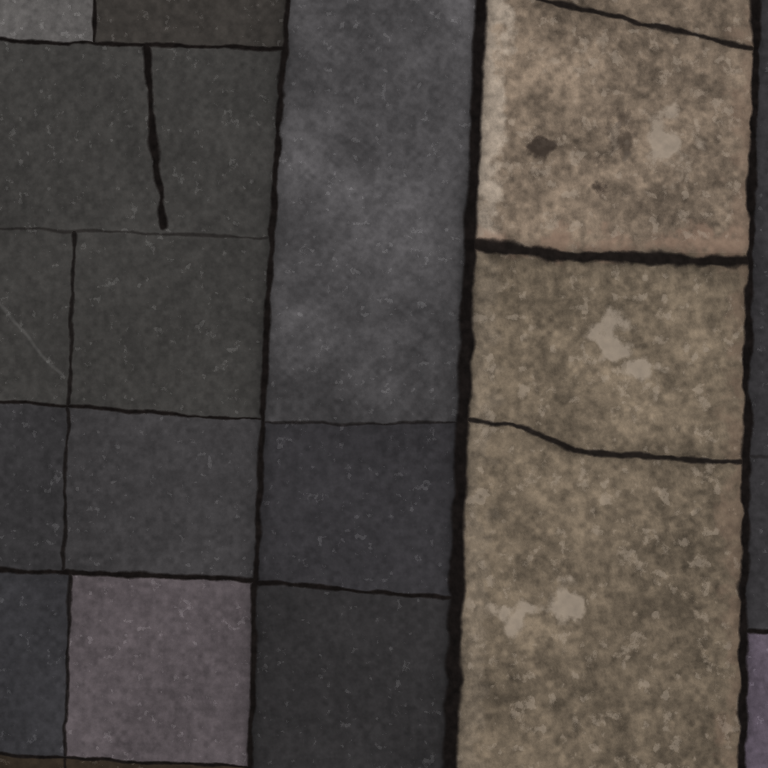
Give the GLSL for this texture, as a WebGL 2 fragment shader.

```glsl
#version 300 es
precision highp float;
// Worn paving seen from above: dark slate tiles beside a column of pale stone.
// Slanted edges choose a base colour for each slab, layered value noise
// weathers it, and distances to wobbly lines carve the joints and cracks.
uniform vec2 u_resolution;
out vec4 fragColor;

const vec3 GAP = vec3(0.09, 0.077, 0.073);
const vec3 LICHEN = vec3(0.67, 0.615, 0.555);
const vec3 PIT = vec3(0.2, 0.17, 0.15);

float hash(vec2 p) {
  return fract(sin(dot(p, vec2(127.1, 311.7))) * 43758.5);
}

float noise(vec2 p) {
  vec2 i = floor(p), f = fract(p);
  f = f * f * (3.0 - 2.0 * f);
  return mix(mix(hash(i), hash(i + vec2(1, 0)), f.x),
             mix(hash(i + vec2(0, 1)), hash(i + vec2(1, 1)), f.x), f.y);
}

float fbm(vec2 p) {
  float sum = 0.0, amp = 0.5;
  for (int i = 0; i < 5; i++) {
    sum += amp * noise(p);
    p = mat2(1.6, 1.2, -1.2, 1.6) * p + 7.3;
    amp *= 0.5;
  }
  return sum;
}

float segment(vec2 p, vec2 a, vec2 b) {
  vec2 d = b - a;
  return length(p - a - d * clamp(dot(p - a, d) / dot(d, d), 0.0, 1.0));
}

// Coverage of a soft stroke of half width w at distance d.
float stroke(float d, float w) {
  float soft = max(0.0012 + 0.25 * w, 0.7 / u_resolution.y);
  return 1.0 - smoothstep(w - soft, w + soft, abs(d));
}

// Ragged patch.
float blotch(vec2 p, vec2 center, vec2 radius, float rough) {
  return 1.0 - smoothstep(0.35, 1.2, length((p - center) / radius) + 3.2 * (rough - 0.48));
}

// Signed height above a sloping row joint.
float row(vec2 p, float y, float fall) { return p.y - y + fall * p.x; }

// x of a long joint that bends slightly with height.
float bend(float y, float base, float slope, float curve) { return base + y * (slope + curve * y); }

vec3 smallTile(vec2 p, bool outer, vec4 rows) {
  if (row(p, 0.948, 0.035) > 0.0) return p.x < 0.122 ? vec3(0.35, 0.34, 0.335) : vec3(0.225, 0.212, 0.2);
  if (rows.x > 0.0) return vec3(0.238, 0.232, 0.225);
  if (rows.y > 0.0) return vec3(0.236, 0.23, 0.223);
  if (rows.z > 0.0) return outer ? vec3(0.21, 0.205, 0.21) : vec3(0.238, 0.231, 0.235);
  if (rows.w > 0.0) return outer ? vec3(0.21, 0.207, 0.217) : vec3(0.335, 0.308, 0.318);
  return vec3(0.2, 0.17, 0.14);
}

vec3 largeSlab(vec2 p, float cloud) {
  if (row(p, 0.269, 0.081) < 0.0) return vec3(0.19, 0.184, 0.187);
  if (p.y < 0.449) return vec3(0.205, 0.199, 0.208);
  float light = 0.25 + 0.05 * smoothstep(0.45, 0.95, p.y) + 0.15 * (cloud - 0.45);
  light += 0.06 * blotch(p, vec2(0.385, 0.57), vec2(0.07, 0.05), cloud);
  return (light + 0.05 * blotch(p, vec2(0.51, 0.53), vec2(0.06), cloud)) * vec3(1.01, 0.985, 1.0);
}

vec3 paleStone(vec2 p, float cloud, float left, float right) {
  float rough = fbm(p * 48.0), fine = fbm(p * 120.0 + 9.0);
  vec3 c = p.y > 0.67 ? vec3(0.465, 0.41, 0.355) : vec3(0.41, 0.365, 0.31);
  c *= 1.0 + 0.5 * (cloud - 0.48) + 0.4 * (rough - 0.48) + 0.6 * (fine - 0.48);
  // Worn pale rims
  float rim = 1.0 - smoothstep(0.022, 0.046, p.x - left + 0.07 * (rough - 0.5));
  c = mix(c, LICHEN * (0.75 + 0.5 * fine), rim * mix(0.2, 0.85, smoothstep(0.67, 0.7, p.y)));
  float lip = 1.0 - smoothstep(0.0, 0.03, abs(p.y - 0.685) + 0.08 * (rough - 0.4));
  float side = 1.0 - smoothstep(0.01, 0.04, right - p.x + 0.08 * (rough - 0.4));
  c = mix(c, vec3(0.61, 0.5, 0.43), max(0.55 * lip, 0.3 * side));
  // Lichen patches, flecks and pits
  float pale = blotch(p, vec2(0.875, 0.815), vec2(0.036), rough);
  pale = max(pale, blotch(p, vec2(0.795, 0.555), vec2(0.025, 0.03), rough));
  pale = max(pale, blotch(p, vec2(0.825, 0.515), vec2(0.026, 0.016), rough));
  pale = max(pale, blotch(p, vec2(0.743, 0.215), vec2(0.023), rough));
  pale = max(pale, blotch(p, vec2(0.675, 0.2), vec2(0.026), rough));
  c = mix(c, LICHEN, max(0.65 * pale, 0.4 * smoothstep(0.58, 0.76, fbm(p * 75.0 + 31.0))));
  float pit = blotch(p, vec2(0.779, 0.758), vec2(0.016, 0.022), rough);
  pit = max(pit, blotch(p, vec2(0.705, 0.808), vec2(0.017, 0.011), rough));
  pit = max(pit, 0.6 * blotch(p, vec2(0.815, 0.83), vec2(0.022), rough));
  return mix(c, PIT, 0.75 * pit);
}

void main() {
  vec2 uv = gl_FragCoord.xy / u_resolution;
  vec2 p = uv + 0.008 * (vec2(fbm(uv * 36.0), fbm(uv * 36.0 + 50.0)) - 0.48);
  float cloud = fbm(uv * 11.0 + 3.0), grain = fbm(uv * 130.0);
  float wear = 0.15 + 1.6 * fbm(uv * 42.0 + 80.0);
  // Joint positions
  float midX = bend(p.y, 0.326, 0.022, 0.027), stoneX = bend(p.y, 0.586, 0.034, 0.006);
  float rightX = bend(p.y, 0.966, 0.008, 0.012);
  float outerX = 0.035 * p.y + (p.y > 0.256 ? 0.073 : 0.083);
  vec4 rows = vec4(row(p, 0.703, 0.037), row(p, 0.477, 0.069), row(p, 0.258, 0.039), row(p, 0.017, 0.05));
  // Faces and row joints
  vec3 c;
  float gap = 0.0, breaks = 1.0, wide = 1.0;
  if (p.x < midX) {
    c = smallTile(p, p.x < outerX, rows) + 0.05 * stroke(segment(p, vec2(0, 0.605), vec2(0.08, 0.51)), 0.002);
    gap = max(stroke(row(p, 0.948, 0.035), 0.0026 * wear), 0.5 * stroke(rows.x, 0.0018 * wear));
    for (int i = 1; i < 4; i++) gap = max(gap, stroke(rows[i], wear * (i == 2 ? 0.0034 : 0.0021)));
    if (rows.x < 0.0) gap = max(gap, 0.85 * stroke(p.x - outerX, 0.0024 * wear));
    if (p.y > 0.945) gap = max(gap, stroke(p.x - 0.123, 0.0025 * wear));
    vec2 kink = vec2(0.199, 0.83);
    float split = min(segment(p, vec2(0.189, 0.94), kink), segment(p, kink, vec2(0.213, 0.705)));
    gap = max(gap, stroke(split, 0.0048 * wear));
  } else if (p.x < stoneX) {
    c = largeSlab(p, cloud);
    gap = max(0.65 * stroke(p.y - 0.449, 0.0018 * wear), stroke(row(p, 0.269, 0.081), 0.0028 * wear));
  } else if (p.x < rightX) {
    c = paleStone(uv, cloud, stoneX, rightX);
    vec2 a = vec2(0.68, 0.443), b = vec2(0.75, 0.413), m = vec2(0.72, 0.668);
    breaks = min(segment(p, vec2(0.7, 1), vec2(0.98, 0.938)), segment(p, vec2(0.61, 0.455), a));
    breaks = min(breaks, min(segment(p, a, b), segment(p, b, vec2(0.97, 0.397))));
    wide = min(segment(p, vec2(0.61, 0.682), m), segment(p, m, vec2(0.975, 0.659)));
    gap = max(0.85 * stroke(breaks, 0.0036 * wear), 0.9 * stroke(wide, 0.0082 * wear));
  } else {
    c = p.y < 0.177 ? vec3(0.36, 0.325, 0.365) : vec3(0.222, 0.215, 0.222);
    gap = max(stroke(p.y - 0.177, 0.003), 0.4 * stroke(p.y - 0.405, 0.002));
  }
  if (p.x < stoneX || p.x > rightX) {
    c *= 1.0 + 0.25 * (cloud - 0.48) + 0.4 * (grain - 0.48);
    c += 0.07 * smoothstep(0.66, 0.8, fbm(uv * 110.0 + 17.0));
  }
  // Long joints and the soft shade beside them
  vec3 d = abs(p.x - vec3(midX, stoneX, rightX));
  float deep = mix(0.0095, 0.0072, p.y) * (0.6 + 0.4 * wear);
  gap = max(max(gap, stroke(d.x, 0.0038 * wear)), max(stroke(d.y, deep), stroke(d.z, 0.0055 * wear)));
  float depth = min(min(d.x, d.z), min(d.y - 0.006, min(wide - 0.004, breaks + 0.003)));
  c *= 1.0 - 0.4 * exp(-max(depth, 0.0) * 150.0);
  fragColor = vec4(mix(c, GAP * (0.6 + 0.8 * grain), gap), 1.0);
}
```
